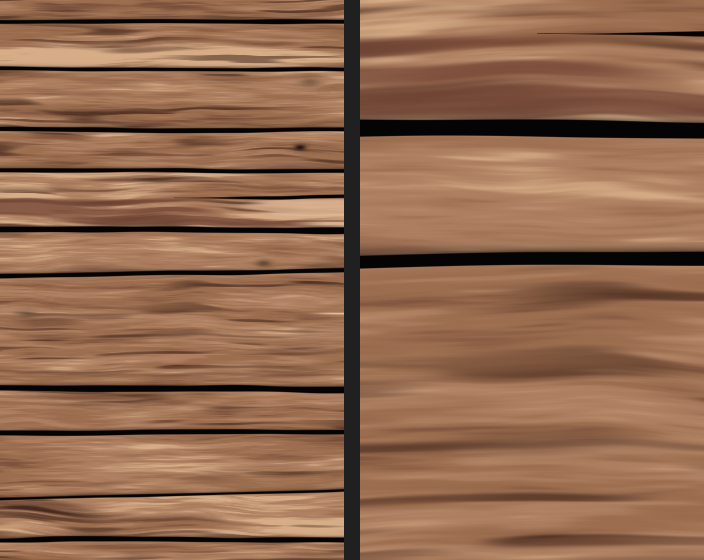
Left: the whole. Right: its middle third, enlarged.
Write a Shadertoy shader that draws this texture.

```glsl
// Weathered brown horizontal planks with dark gaps, wavy grain, knots and pale worn boards.

// Gaps from bottom to top: height, half width, slope
const vec3 GAPS[10] = vec3[10](
    vec3(.036, .0042, -.002), vec3(.117, .0021, .026), vec3(.228, .0041, .003),
    vec3(.306, .0054, -.003), vec3(.512, .0036, .016), vec3(.590, .0053, -.003),
    vec3(.695, .0034, .002), vec3(.768, .0039, -.002), vec3(.876, .0031, -.004),
    vec3(.961, .0037, -.002));

// Knots: centre, size, darkness of the core
const vec4 KNOTS[4] = vec4[4](
    vec4(.536, .737, .011, .8), vec4(.553, .854, .018, .25),
    vec4(.471, .530, .013, .35), vec4(.045, .438, .020, .2));

float hash(vec2 p) {
    vec3 q = fract(vec3(p.xyx) * .1031);
    q += dot(q, q.yzx + 33.33);
    return fract((q.x + q.y) * q.z);
}

float noise(vec2 p) {
    vec2 i = floor(p), f = fract(p);
    f = f * f * (3. - 2. * f);
    return mix(mix(hash(i), hash(i + vec2(1, 0)), f.x),
               mix(hash(i + vec2(0, 1)), hash(i + vec2(1, 1)), f.x), f.y);
}

float fbm(vec2 p) {
    float sum = 0., amp = .5;
    for (int i = 0; i < 4; i++) {
        sum += amp * noise(p);
        p = p * vec2(1.8, 2.1) + 17.3;
        amp *= .55;
    }
    return sum / .91;
}

// Soft-edged interval
float band(float y, float lo, float hi, float soft) {
    return smoothstep(lo - soft, lo + soft, y) * smoothstep(hi + soft, hi - soft, y);
}

void mainImage(out vec4 fragColor, in vec2 fragCoord) {
    vec2 p = fragCoord / iResolution.y;
    float aa = .8 / iResolution.y;

    // Gaps, plank index, and the light lip below and shade above each gap
    float gap = 0., plank = 0., lip = 0., shade = 0.;
    for (int i = 0; i < 10; i++) {
        vec3 g = GAPS[i];
        float wobble = .004 * (noise(vec2(p.x * 7., float(i) * 5.3)) - .5);
        float d = p.y - g.x - g.z * (p.x - .307) - wobble;
        float width = g.y * (.8 + .4 * noise(vec2(p.x * 12., float(i) * 9.1)));
        float edge = abs(d) - width;
        gap = max(gap, smoothstep(aa, -aa, edge));
        plank += step(0., d);
        float near = exp(-max(edge, 0.) / .0025);
        if (d < 0.) lip = max(lip, near); else shade = max(shade, near);
    }

    // Pale worn boards
    float wornLow = band(p.y, .040, .120, .006) * step(.5, plank) * step(plank, 1.5);
    float wornMid = step(5.5, plank) * step(plank, 6.5);
    float wornTop = band(p.y, .874, .918, .010) * step(8.5, plank) * step(plank, 9.5);
    float worn = max(max(wornLow * .8, wornMid), wornTop * .9);

    // Grain coordinates, bent by slow waves and pushed apart by knots
    vec2 q = p;
    q.y += (.010 + .014 * wornLow) * (noise(vec2(p.x * 6., p.y * 14. + plank * 7.)) - .5);
    q.y += .004 * (noise(p * vec2(17., 45.)) - .5);
    float core = 0.;
    for (int i = 0; i < 4; i++) {
        vec4 k = KNOTS[i];
        vec2 d = (p - k.xy) / (k.z * vec2(1.7, .8));
        float r2 = dot(d, d);
        q.y -= .7 * (p.y - k.y) * exp(-r2 * .6);
        core = max(core, k.w * exp(-r2 * 3.));
    }
    q += plank * vec2(3.7, 1.9);

    // Broad tone, fine fibres and thin dark grain lines
    float broad = fbm(q * vec2(3., 28.)) - .5;
    float fibre = fbm(q * vec2(9., 130.)) - .5;
    float hair = noise(q * vec2(26., 400.)) - .5;
    float patches = smoothstep(.3, .75, noise(q * vec2(4., 24.) + 8.));
    float lines = smoothstep(.60, .88, noise(q * vec2(8., 165.) + 31.)) * patches;
    float bold = smoothstep(.68, .92, noise(q * vec2(4.5, 75.) + 63.));

    // Wood colour from dark to pale
    float tone = .46 + .50 * broad + .55 * fibre + .16 * hair
               + .16 * (hash(vec2(plank, 4.)) - .5);
    tone += worn * (.27 + .5 * broad);
    vec3 wood = mix(vec3(.35, .23, .17), vec3(.51, .34, .25), smoothstep(0., .28, tone));
    wood = mix(wood, vec3(.61, .43, .31), smoothstep(.24, .46, tone));
    wood = mix(wood, vec3(.68, .50, .38), smoothstep(.46, .66, tone));
    wood = mix(wood, vec3(.84, .68, .53), smoothstep(.64, .92, tone));
    wood *= mix(vec3(1), vec3(.50, .43, .42), .75 * lines);
    wood *= mix(vec3(1), vec3(.52, .43, .42), bold * (.35 + .35 * worn));

    // Rough layered strips on the lower half of the palest board
    float rough = wornMid * band(p.y, .596, .645, .004);
    float strip = noise(vec2(p.x * 3.5, (q.y + .012 * p.x) * 115.));
    wood = mix(wood, vec3(.43, .25, .19), rough * .75 * smoothstep(.55, .75, strip));
    wood = mix(wood, vec3(.89, .73, .60), rough * .75 * smoothstep(.42, .25, strip));

    // Bright chips at the right side
    float chip = band(p.y, .4385, .4415, .0015) * smoothstep(.54, .60, p.x)
               + band(p.y, .597, .604, .002) * smoothstep(.50, .59, p.x);
    wood = mix(wood, vec3(.95, .82, .68), .8 * chip);

    // Knot cores, lit lips and shaded edges
    wood *= 1. - core;
    wood = mix(wood, vec3(.74, .55, .42), .35 * lip);
    wood *= 1. - .45 * shade;

    // Tapered crack in the palest board
    float crackY = .647 + .010 * (p.x - .45) + .003 * (noise(vec2(p.x * 14., 2.)) - .5);
    float crackWidth = .0030 * smoothstep(.31, .50, p.x);
    float crack = smoothstep(aa, -aa, abs(p.y - crackY) - crackWidth) * step(.31, p.x);

    fragColor = vec4(mix(wood, vec3(.02, .015, .015), max(gap, crack)), 1.);
}
```
